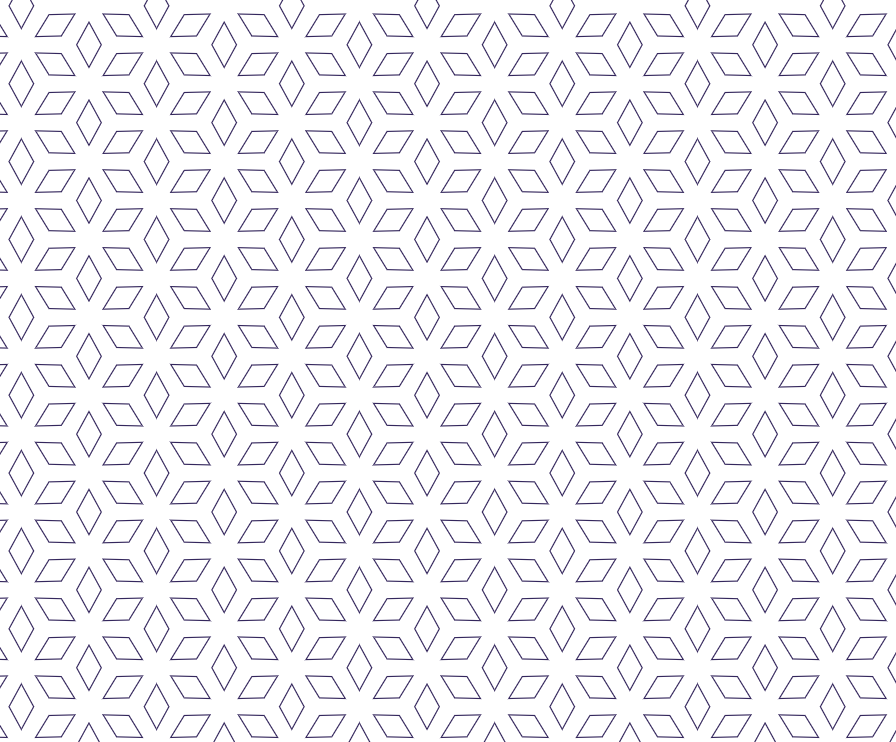
Give the GLSL for this pattern, as a WebGL 1 fragment shader.

```glsl
precision highp float;

uniform vec2 u_resolution;

// Lengths are fractions of the canvas height
const vec2 CELL = vec2(0.18224, 0.10495);       // repeat holding two star centres
const vec2 STAR_CENTRE = vec2(0.5755, 0.6248);
const float HALF_LONG = 0.0305;                 // rhombus half diagonals
const float HALF_SHORT = 0.0166;
const float LINE_WIDTH = 0.00137;
const float SOFTNESS = 1.15;                    // edge filter, in pixels
const vec3 PAPER = vec3(1.0);
const vec3 INK = vec3(0.10, 0.04, 0.28);

// Distance to the outline of a rhombus whose long diagonal follows axis
float rhombusOutline(vec2 p, vec2 axis) {
  vec2 local = abs(vec2(dot(p, vec2(axis.y, -axis.x)), dot(p, axis)));
  vec2 normal = normalize(vec2(HALF_LONG, HALF_SHORT));
  return abs(dot(local - vec2(HALF_SHORT, 0.0), normal));
}

// Rhombi at the middle of every lattice edge running along one direction
float edgeRhombi(vec2 p, vec2 halfEdge) {
  vec2 axis = normalize(halfEdge);
  float d = 1.0;
  for (int i = 0; i < 2; i++) {
    vec2 q = p - halfEdge - float(i) * 0.5 * CELL;
    q -= CELL * floor(q / CELL + 0.5);
    d = min(d, rhombusOutline(q, axis));
  }
  return d;
}

// Coverage of a thin line by a box filter
float lineCoverage(float d, float pixel) {
  float footprint = SOFTNESS * pixel;
  float overlap = 0.5 * (footprint + LINE_WIDTH) - d;
  return clamp(overlap, 0.0, min(LINE_WIDTH, footprint)) / footprint;
}

void main() {
  vec2 p = gl_FragCoord.xy / u_resolution.y - STAR_CENTRE;

  // Three edge directions of the triangular lattice
  float d = edgeRhombi(p, vec2(0.0, 0.5 * CELL.y));
  d = min(d, edgeRhombi(p, 0.25 * CELL));
  d = min(d, edgeRhombi(p, 0.25 * CELL * vec2(1.0, -1.0)));

  float ink = lineCoverage(d, 1.0 / u_resolution.y);
  gl_FragColor = vec4(mix(PAPER, INK, ink), 1.0);
}
```
